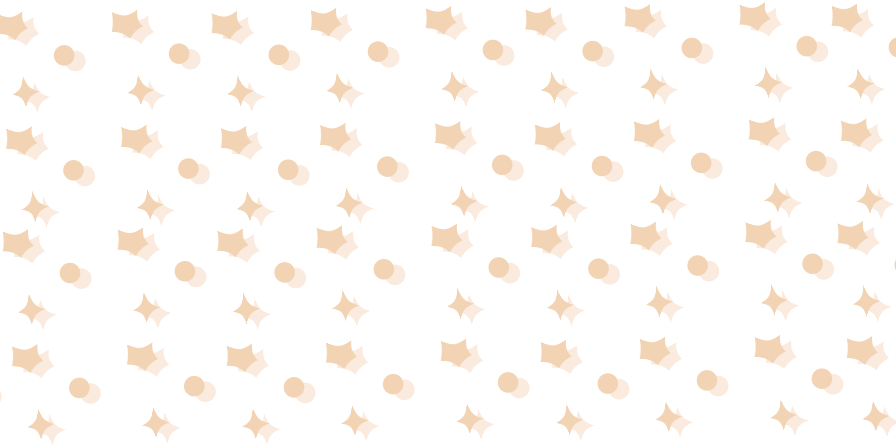
Write a Shadertoy shader that draws this pattern.

```glsl
// Scattered motifs of a crown, a disc and a four-point star, each with a pale
// offset shadow, on white. Columns step in drifting groups of three, rows in
// pairs; pointed shapes are wedges around a centre with edges bent inward.

const float UNITS = 384.0;                    // design units per canvas height
const int ROWS = 4;
const int COLUMNS = 9;

const vec3 PAPER = vec3(1.0);
const vec3 PEACH = vec3(0.95, 0.83, 0.71);
const vec3 PALE = vec3(0.98, 0.92, 0.87);

// Layout, y pointing down
const vec2 FIRST_DISC = vec2(55.0, 47.5);
const vec2 GROUP_STEP = vec2(269.0, -3.2);    // every three columns
const vec2 WIDE_STEP = vec2(98.5, -1.5);      // first to second column
const vec2 NARROW_STEP = vec2(85.5, 1.0);     // second to third column
const float LAST_SQUEEZE = 6.5;               // last column sits closer
const vec2 PAIR_STEP = vec2(5.0, 186.5);      // every two rows
const vec2 ROW_STEP = vec2(8.0, 98.5);        // within a pair of rows

// Motif parts, relative to the disc
const float DISC_RADIUS = 8.8;
const vec2 CROWN_CENTRE = vec2(-44.7, -24.7);
const vec2 STAR_CENTRE = vec2(-33.0, 32.0);
const vec2 SHADOW_SHIFT = vec2(9.6, 4.8);
const float TIP_ROUNDING = 0.25;

// Tips as xy, inward bend of the edge to the next tip as z
const vec3 CROWN[5] = vec3[5](
    vec3(-12.7, -10.7, 2.0), vec3(8.7, -12.7, 0.8), vec3(13.3, 1.3, 0.6),
    vec3(2.7, 11.3, 0.9), vec3(-12.7, 6.0, 0.3));
const vec3 STAR[4] = vec3[4](
    vec3(-2.3, -14.0, 2.2), vec3(11.3, -1.0, 2.2),
    vec3(0.3, 12.0, 2.2), vec3(-11.0, 1.7, 2.2));

float cross2(vec2 a, vec2 b) { return a.x * b.y - a.y * b.x; }

// Scale of p against the bent edge a-b: 1 on the edge, 0 outside its wedge
float wedgeScale(vec2 p, vec3 a, vec3 b) {
    float area = cross2(a.xy, b.xy);
    float u = cross2(p, b.xy) / area;
    float v = cross2(a.xy, p) / area;
    if (min(u, v) < 0.0) return 0.0;
    return u + v + a.z * u * v / max(u + v, 1e-4);
}

// Approximate distance from the radial scale
float scaleToDistance(vec2 p, float s) {
    return 0.75 * length(p) * (1.0 - 1.0 / max(s, 1e-3)) - TIP_ROUNDING;
}

float crownDistance(vec2 p) {
    float s = 0.0;
    for (int i = 0; i < 5; i++) s = max(s, wedgeScale(p, CROWN[i], CROWN[(i + 1) % 5]));
    return scaleToDistance(p, s);
}

float starDistance(vec2 p) {
    float s = 0.0;
    for (int i = 0; i < 4; i++) s = max(s, wedgeScale(p, STAR[i], STAR[(i + 1) % 4]));
    return scaleToDistance(p, s);
}

float motifDistance(vec2 p) {
    float disc = length(p) - DISC_RADIUS;
    return min(disc, min(crownDistance(p - CROWN_CENTRE), starDistance(p - STAR_CENTRE)));
}

vec2 motifPosition(int column, int row) {
    float c = float(column);
    float r = float(row);
    float group = floor(c / 3.0);
    float member = c - 3.0 * group;
    vec2 position = FIRST_DISC + group * GROUP_STEP
        + min(member, 1.0) * WIDE_STEP + max(member - 1.0, 0.0) * NARROW_STEP
        + floor(r / 2.0) * PAIR_STEP + mod(r, 2.0) * ROW_STEP;
    if (column == COLUMNS - 1) position.x -= LAST_SQUEEZE;
    return position;
}

void mainImage(out vec4 fragColor, in vec2 fragCoord) {
    float pixel = UNITS / iResolution.y;
    vec2 p = vec2(fragCoord.x, iResolution.y - fragCoord.y) * pixel;

    // Nearest shape and nearest shadow; column -1 peeks in at the left
    float shape = 1e4;
    float shadow = 1e4;
    for (int row = 0; row < ROWS; row++) {
        for (int column = -1; column < COLUMNS; column++) {
            vec2 q = p - motifPosition(column, row);
            if (length(q) > 90.0) continue;
            shape = min(shape, motifDistance(q));
            shadow = min(shadow, motifDistance(q - SHADOW_SHIFT));
        }
    }

    // Shadows first, solid shapes on top
    float edge = 0.6 * pixel;
    vec3 color = mix(PAPER, PALE, smoothstep(edge, -edge, shadow));
    color = mix(color, PEACH, smoothstep(edge, -edge, shape));
    fragColor = vec4(color, 1.0);
}
```
